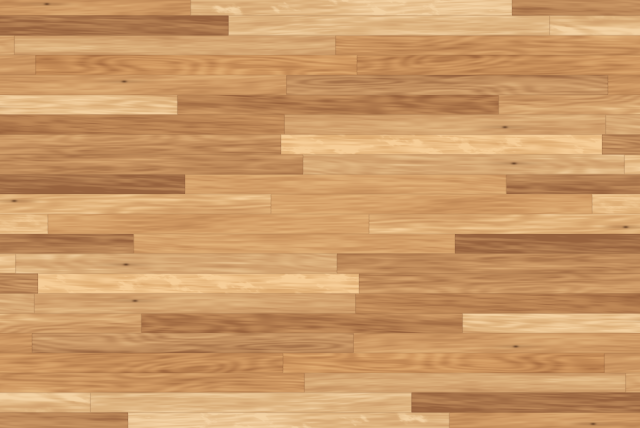
Write a WebGL 1 fragment shader that draws this texture.

```glsl
precision highp float;

uniform vec2 u_resolution;

const float ROW_HEIGHT = 0.0464;
const float PLANK_LENGTH = 0.502;
const float TOP_ROW = 10.0;
const float ASPECT = 1.5;

float hash(vec2 p) {
  vec3 q = fract(p.xyx * vec3(0.1031, 0.1030, 0.0973));
  q += dot(q, q.yzx + 33.33);
  return fract((q.x + q.y) * q.z);
}

float noise(vec2 p) {
  vec2 cell = floor(p);
  vec2 f = fract(p);
  f = f * f * (3.0 - 2.0 * f);
  float low = mix(hash(cell), hash(cell + vec2(1.0, 0.0)), f.x);
  float high = mix(hash(cell + vec2(0.0, 1.0)), hash(cell + 1.0), f.x);
  return mix(low, high, f.y);
}

float fbm(vec2 p) {
  float sum = 0.0;
  float weight = 0.53;
  for (int i = 0; i < 4; i++) {
    sum += weight * noise(p);
    p = p * 2.03 + 17.0;
    weight *= 0.5;
  }
  return sum;
}

// Colour ramp from dark heartwood to pale sapwood
vec3 woodColour(float tone) {
  vec3 dark = vec3(0.60, 0.385, 0.235);
  vec3 brown = vec3(0.73, 0.515, 0.325);
  vec3 honey = vec3(0.815, 0.605, 0.395);
  vec3 gold = vec3(0.88, 0.695, 0.475);
  vec3 pale = vec3(0.96, 0.81, 0.61);
  float t = clamp(tone, 0.0, 1.0) * 4.0;
  vec3 colour = mix(dark, brown, clamp(t, 0.0, 1.0));
  colour = mix(colour, honey, clamp(t - 1.0, 0.0, 1.0));
  colour = mix(colour, gold, clamp(t - 2.0, 0.0, 1.0));
  return mix(colour, pale, clamp(t - 3.0, 0.0, 1.0));
}

float wave(float row, float frequency, float peak) {
  return cos(frequency * (row - peak));
}

float jointOffset(float row) {
  float drift = 0.415 - 0.11 * wave(row, 1.366, 0.2) + 0.04 * wave(row, 0.952, 3.7);
  return drift + mix(0.026, 0.045 * wave(row, 3.14159, 0.0), step(3.5, row));
}

float plankTone(float row, float plank) {
  float left = 0.43 + 0.25 * wave(row, 2.37, 2.2) - 0.15 * wave(row, 0.785, 0.0);
  float middle = 0.51 + 0.28 * wave(row, 0.827, 0.0) + 0.13 * wave(row, 2.0, 3.6);
  float right = 0.54 + 0.3 * wave(row, 2.79, 1.0);
  float tone = mix(middle, left, step(plank, -0.5));
  return mix(tone, right, step(0.5, plank)) + 0.08 * (hash(vec2(row, plank) + 5.3) - 0.5);
}

// Slanted fibres, fine pores and arched growth rings, as a tone shift
float grain(vec2 p, vec2 id) {
  vec2 q = p + vec2(hash(id + 11.0), hash(id + 23.0)) * 9.0;
  q.y += 0.014 * (noise(q * vec2(3.5, 9.0)) - 0.5) + p.x * 0.09 * (hash(id + 31.0) - 0.5);
  float broad = fbm(q * vec2(2.6, 55.0)) - 0.5;
  float fibres = noise(q * vec2(8.0, 170.0)) - 0.5;
  float pores = noise(q * vec2(26.0, 330.0)) - 0.5;
  float contour = noise(q * vec2(4.0, 34.0)) + 0.25 * noise(q * vec2(9.0, 70.0));
  float figured = smoothstep(0.35, 0.95, hash(id + 41.0));
  return 0.46 * broad + 0.17 * fibres + 0.22 * pores + 0.09 * figured * sin(contour * 32.0);
}

// Pale wavy flecks across the fibres of light planks
float flame(vec2 p, vec2 id, float tone) {
  vec2 q = vec2(p.x * 30.0 + p.y * 22.0, p.y * 48.0) + id * 7.0;
  return smoothstep(0.56, 0.8, fbm(q)) * smoothstep(0.78, 0.86, tone);
}

// Small dark knot with a streak along the grain
float knot(vec2 local, vec2 id) {
  vec2 centre = vec2(mix(0.08, 0.66, hash(id + 61.0)), ROW_HEIGHT * mix(0.25, 0.75, hash(id + 67.0)));
  vec2 core = (local - centre) / vec2(0.006, 0.0026);
  vec2 streak = (local - centre) / vec2(0.05, 0.004);
  return (0.6 * exp(-dot(core, core)) + 0.16 * exp(-dot(streak, streak))) * step(0.75, hash(id + 71.0));
}

float seam(float distanceToEdge, float width) {
  return 1.0 - smoothstep(0.3 * width, width, distanceToEdge);
}

vec3 floorColour(vec2 uv) {
  // The lower half is the upper half turned by half a circle
  if (uv.y < 0.5) uv = 1.0 - uv;
  float level = (uv.y - 0.5) / ROW_HEIGHT;
  float row = TOP_ROW - floor(level);
  float along = (uv.x - jointOffset(row)) / PLANK_LENGTH;
  vec2 id = vec2(row, floor(along));
  vec2 local = vec2(fract(along) * PLANK_LENGTH * ASPECT, fract(level) * ROW_HEIGHT);
  vec2 p = vec2(uv.x * ASPECT, uv.y);

  float base = plankTone(id.x, id.y);
  vec3 colour = woodColour(base + grain(p, id) + 0.25 * flame(p, id, base));
  float warmth = hash(id + 83.0) - 0.5;
  colour *= 1.0 + warmth * vec3(0.02, -0.025, -0.1);
  colour = mix(colour, vec3(0.30, 0.17, 0.09), knot(local, id));

  // Faint joints between rows and at plank ends
  vec2 edge = min(local, vec2(PLANK_LENGTH * ASPECT, ROW_HEIGHT) - local);
  float joint = max(0.13 * seam(edge.y, 0.002), 0.17 * seam(edge.x, 0.002));
  return mix(colour, vec3(0.40, 0.23, 0.12), joint);
}

void main() {
  // Four samples per pixel smooth the edges
  vec3 colour = vec3(0.0);
  for (int i = 0; i < 4; i++) {
    vec2 shift = vec2(mod(float(i), 2.0), floor(float(i) * 0.5)) * 0.5 - 0.25;
    colour += floorColour((gl_FragCoord.xy + shift) / u_resolution);
  }
  gl_FragColor = vec4(colour * 0.25, 1.0);
}
```
